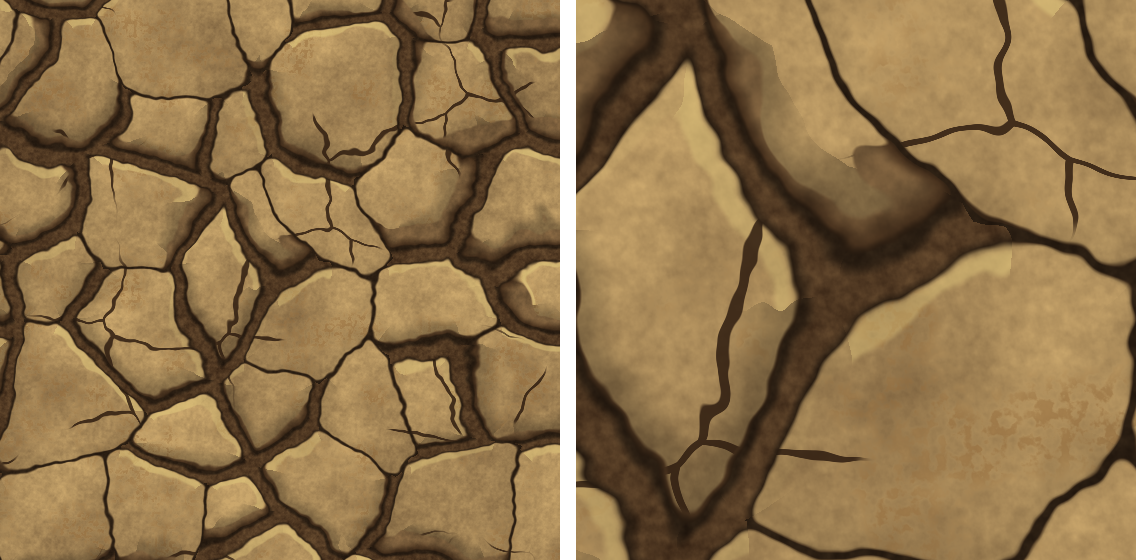
Left: the whole. Right: its middle third, enlarged.
Give the GLSL for this texture, as a Shadertoy shader.

```glsl
// Dry cracked stone slabs in brown soil, lit from above.
// A weighted Voronoi pattern gives the slabs; each pair of neighbours is parted
// by a soil gap or a thin crack, and lower edges show a dark side wall.

#define CELLS 5.6       // slabs across the canvas
#define JITTER 0.92     // scatter of the slab centres
#define WEIGHT 0.38     // variety of slab sizes
#define GAP 0.068       // half width of the soil gaps, in cells
#define CRACK 0.011     // half width of the cracks, in cells
#define JOINED 0.44     // share of neighbours parted only by a crack
#define BEVEL 0.20      // height of the side walls, in cells
#define ROUNDING 0.07   // softness of the slab corners
#define HIGHLIGHT 0.75  // strength of the lit upper rims

struct Slab {
    vec2 id, centre, normal;  // normal points out over the nearest edge
    float rim, face, edge;    // distances: outline, top face, raw border
    float joined;             // 1 where the nearest edge is a crack
};

float hash(vec2 p) {
    return fract(sin(dot(p, vec2(127.1, 311.7))) * 43758.5453);
}

float noise(vec2 p) {
    vec2 i = floor(p), f = fract(p);
    f = f * f * (3.0 - 2.0 * f);
    vec2 e = vec2(1.0, 0.0);
    return mix(mix(hash(i), hash(i + e.xy), f.x),
               mix(hash(i + e.yx), hash(i + e.xx), f.x), f.y);
}

vec2 noise2(vec2 p) {
    return vec2(noise(p), noise(p + 53.7)) - 0.5;
}

float fbm(vec2 p) {
    float sum = 0.0, amp = 0.53;
    for (int i = 0; i < 4; i++) {
        sum += amp * noise(p);
        p = mat2(1.6, 1.2, -1.2, 1.6) * p + 11.3;
        amp *= 0.5;
    }
    return sum;
}

float smoothMin(float a, float b, float k) {
    float h = max(k - abs(a - b), 0.0) / k;
    return min(a, b) - 0.25 * h * h * k;
}

// Centre (xy) and size weight (z) of the slab in a grid cell
vec3 site(vec2 cell) {
    vec2 scatter = vec2(hash(cell), hash(cell + 37.3)) - 0.5;
    return vec3(cell + 0.5 + JITTER * scatter, WEIGHT * hash(cell + 9.1));
}

float power(vec2 p, vec3 s) {
    return dot(p - s.xy, p - s.xy) - s.z;
}

Slab findSlab(vec2 p) {
    Slab s;
    vec2 base = floor(p);
    float best = 1e3;
    for (int j = -2; j <= 2; j++)
    for (int i = -2; i <= 2; i++) {
        vec2 cell = base + vec2(i, j);
        vec3 c = site(cell);
        float d = power(p, c);
        if (d < best) { best = d; s.id = cell; s.centre = c.xy; }
    }
    s.rim = s.face = s.edge = 2.0;
    float nearest = 2.0, variety = hash(s.id + 3.7);
    float wallHeight = BEVEL * (0.12 + 1.1 * variety * variety) * (0.2 + 1.4 * noise(p * 3.5));
    for (int j = -2; j <= 2; j++)
    for (int i = -2; i <= 2; i++) {
        vec2 cell = s.id + vec2(i, j);
        if (i == 0 && j == 0) continue;
        vec3 c = site(cell);
        vec2 across = c.xy - s.centre;
        float span = length(across);
        vec2 n = across / span;
        float e = (power(p, c) - best) / (2.0 * span);
        float pair = hash(s.id + cell + 0.5);
        float joined = step(pair, JOINED);
        float r = e - mix(GAP * (0.3 + pair), CRACK, joined);
        float drop = (1.0 - joined) * wallHeight * max(0.0, 0.15 - n.y);
        s.rim = smoothMin(s.rim, r, ROUNDING);
        s.face = smoothMin(s.face, r - drop, ROUNDING);
        s.edge = min(s.edge, e);
        if (r < nearest) { nearest = r; s.normal = n; s.joined = joined; }
    }
    return s;
}

void mainImage(out vec4 fragColor, in vec2 fragCoord) {
    vec2 p = CELLS * fragCoord / iResolution.y + 20.0;
    float px = CELLS / iResolution.y;

    // Bend the straight borders into worn, ragged outlines
    vec2 q = p + 0.32 * noise2(p * 1.4) + 0.07 * noise2(p * 5.0) + 0.025 * noise2(p * 15.0);
    Slab s = findSlab(q);
    float blotch = fbm(p * 1.7), grain = fbm(p * 11.0), grit = fbm(p * 34.0);
    float outer = 1.0 - s.joined;

    // Soil, shaded beside the slabs and darkest under their lower edges
    vec3 soil = mix(vec3(0.18, 0.11, 0.06), vec3(0.47, 0.35, 0.22), 0.4 * grain + 0.6 * grit);
    float shade = smoothstep(0.0, 0.04, -s.rim + 0.015 * s.normal.y);
    soil *= mix(0.5, 1.0, shade * outer);

    // Side wall
    vec3 wall = mix(vec3(0.25, 0.17, 0.10), vec3(0.47, 0.36, 0.23), smoothstep(0.0, 0.10, s.rim));
    wall *= 0.7 + 0.4 * grain + 0.2 * grit;

    // Top face: mottled tone, ochre stains, darker toward the lower edge
    float tone = 0.63 + 0.9 * (blotch - 0.5) + 0.6 * (grain - 0.5) + 0.55 * (grit - 0.5);
    tone += 0.4 * (hash(s.id + 5.3) - 0.5) + 0.22 * dot(q - s.centre, vec2(-0.2, 1.0));
    vec3 face = mix(vec3(0.53, 0.42, 0.27), vec3(0.76, 0.625, 0.405), clamp(tone, -0.1, 1.15));
    float stain = smoothstep(0.48, 0.75, fbm(p * 3.0 + 8.0)) * smoothstep(0.4, 0.65, grit);
    face = mix(face, vec3(0.55, 0.39, 0.21), 0.5 * stain);
    float low = clamp(0.55 - s.normal.y, 0.0, 1.0) * (1.0 - smoothstep(0.0, 0.18, s.face));
    face *= 1.0 - 0.25 * low * mix(0.25, 1.0, outer);

    // Chipped bright rim along the upper edges
    float lit = smoothstep(0.1, 0.9, dot(s.normal, vec2(0.25, 0.97))) * outer;
    float rimWidth = 0.02 + 0.08 * noise(p * 4.5 + 3.0);
    float band = smoothstep(0.0, 0.03, s.face) * (1.0 - smoothstep(rimWidth, rimWidth + 0.025, s.face));
    face = mix(face, vec3(0.87, 0.77, 0.48), HIGHLIGHT * lit * band * (0.35 + 0.75 * blotch));

    // Tapering hairline cracks on some faces
    float hairEdge = findSlab(q * 0.9 + 41.0 + 0.05 * noise2(p * 8.0)).edge;
    float hairWidth = 0.011 * smoothstep(0.57, 0.8, noise(p * 1.2 + 7.0));
    float hair = (1.0 - smoothstep(hairWidth, hairWidth + px, hairEdge)) * smoothstep(0.0, 0.006, hairWidth);
    face = mix(face, vec3(0.18, 0.11, 0.06), 0.85 * hair);

    // Layer the parts, with a dark seam around each slab
    vec3 color = mix(wall, face, smoothstep(-px, px + 0.008, s.face));
    color *= mix(mix(0.65, 0.85, s.joined), 1.0, smoothstep(0.0, 0.02, s.rim));
    color = mix(soil, color, smoothstep(-px, px, s.rim));
    fragColor = vec4(color, 1.0);
}
```
